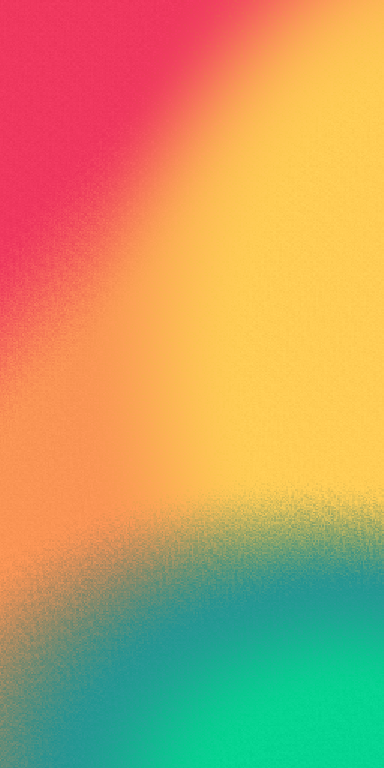
Reproduce this background procedurally as a Shadertoy shader.

```glsl
const vec3 PINK = vec3(0.94, 0.22, 0.37);
const vec3 ORANGE = vec3(0.98, 0.58, 0.33);
const vec3 YELLOW = vec3(1.0, 0.80, 0.33);
const vec3 TEAL = vec3(0.15, 0.59, 0.58);
const vec3 GREEN = vec3(0.02, 0.83, 0.57);

float hash(vec2 cell) {
    return fract(sin(dot(cell, vec2(127.1, 311.7))) * 43758.5453);
}

// Elliptical distance: 1.0 on the rim
float ellipse(vec2 p, vec2 center, vec2 radii) {
    return length((p - center) / radii);
}

void mainImage(out vec4 fragColor, in vec2 fragCoord) {
    vec2 uv = fragCoord / iResolution.xy;
    vec2 p = uv * vec2(1.0, 2.0);

    // Fine grain, centred on zero
    vec2 cell = floor(uv * vec2(256.0, 512.0));
    float grain = hash(cell) + hash(cell + 57.0) - 1.0;
    float jitter = 0.05 * grain;

    // Pink corner fading diagonally into orange
    float diagonal = p.x + 0.95 * (2.0 - p.y) + jitter;
    vec3 color = mix(PINK, ORANGE, smoothstep(0.58, 1.1, diagonal));

    // Yellow glow from the right edge
    float sun = ellipse(p, vec2(1.15, 1.05), vec2(0.6, 0.85)) + 1.5 * jitter;
    color = mix(color, YELLOW, 1.0 - smoothstep(0.85, 1.6, sun));

    // Teal glow at the bottom, softer toward the left
    float pool = ellipse(p, vec2(0.95, -0.1), vec2(1.0, 0.73)) + jitter;
    float cool = 1.0 - smoothstep(0.77, mix(1.3, 1.14, p.x), pool);
    color = mix(color, TEAL, cool) * (1.0 - 0.3 * cool * (1.0 - cool));

    // Green core
    color = mix(color, GREEN, 1.0 - smoothstep(0.38, 0.82, pool));

    color += 0.02 * grain;
    fragColor = vec4(clamp(color, 0.0, 1.0), 1.0);
}
```
